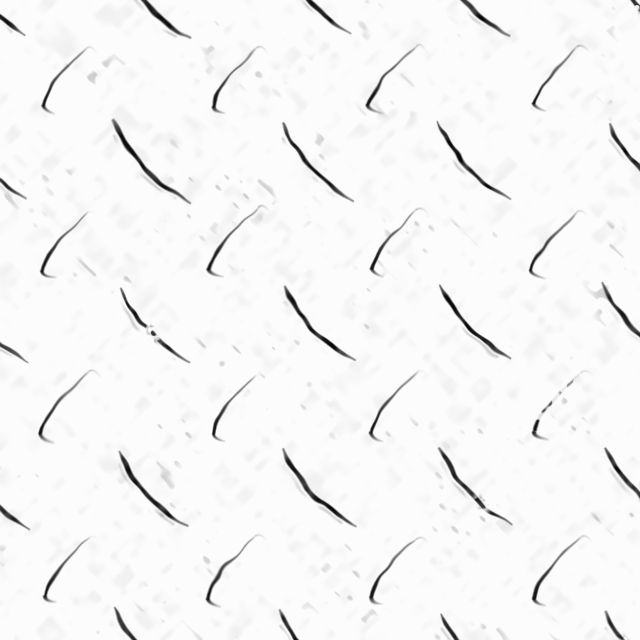
Reproduce this pattern procedurally as a Shadertoy shader.

```glsl
// Brushed ink weave: bold falling strokes alternate with thin rising hooks on a square grid.
// Each mark is a bent curve with tapered width, hashed placement and noisy wear,
// laid over pale paper with faint diagonal streaks.

float hash(vec2 p) {
    return fract(sin(dot(p, vec2(127.1, 311.7))) * 43758.5453);
}

float noise(vec2 p) {
    vec2 i = floor(p), f = fract(p);
    f = f * f * (3.0 - 2.0 * f);
    return mix(mix(hash(i), hash(i + vec2(1, 0)), f.x),
               mix(hash(i + vec2(0, 1)), hash(i + vec2(1, 1)), f.x), f.y);
}

// Quadratic curve: x = distance, y = position along it from 0 to 1
vec2 curve(vec2 p, vec2 a, vec2 b, vec2 c) {
    vec2 best = vec2(9.0, 0.0), start = a;
    for (int i = 1; i <= 10; i++) {
        float t = float(i) / 10.0;
        vec2 end = mix(mix(a, b, t), mix(b, c, t), t);
        vec2 dir = end - start;
        float h = clamp(dot(p - start, dir) / dot(dir, dir), 0.0, 1.0);
        float d = length(p - start - dir * h);
        if (d < best.x) best = vec2(d, t - (1.0 - h) / 10.0);
        start = end;
    }
    return best;
}

// Soft-edged line of the given half width
float line(float d, float halfWidth, float soft) {
    return 1.0 - smoothstep(halfWidth - soft, halfWidth + soft, d);
}

// Hashed shift and scale of one mark, varying by column and by cell
vec2 place(vec2 local, vec2 cell, float seed) {
    vec2 key = cell + seed;
    vec2 shift = vec2((hash(key.xx) - 0.5) * 0.05 + (hash(key) - 0.5) * 0.03,
                      (hash(key + 5.3) - 0.5) * 0.03);
    return (local - shift) / (0.94 + 0.12 * hash(key + 9.1));
}

// Heavy stroke falling to the right
float boldStroke(vec2 p, vec2 grain, float soft) {
    vec2 cell = floor(p);
    vec2 q = place(fract(p) - 0.5, cell, 17.0);
    vec2 s = curve(q, vec2(-0.215, 0.24), vec2(-0.075, -0.07), vec2(0.23, -0.235));
    float taper = smoothstep(-0.04, 0.12, s.y) * smoothstep(1.04, 0.75, s.y);
    float uneven = noise(grain * 13.0);
    float ink = line(s.x, mix(0.005, 0.013, taper) * (0.75 + 0.5 * uneven), soft);
    ink *= mix(0.55, 1.0, taper) * (0.75 + 0.3 * noise(grain * 22.0 + 7.0));

    // Some strokes break up around one worn spot
    float spot = 0.3 + 0.4 * hash(cell + 3.7);
    float worn = step(0.55, hash(cell + 41.0)) * smoothstep(0.14, 0.04, abs(s.y - spot));
    ink *= 1.0 - worn * smoothstep(0.3, 0.65, noise(grain * 34.0));
    float crumbs = worn * smoothstep(0.6, 0.9, noise(grain * 42.0 + 3.0)) * line(s.x, 0.03, 0.02);

    // Pale smear along the lower left side
    float smear = line(curve(q + 0.018, vec2(-0.19, 0.16), vec2(-0.07, -0.06), vec2(0.16, -0.2)).x, 0.007, 0.012);
    return max(ink, max(crumbs * 0.4, smear * 0.22 * smoothstep(0.35, 0.8, noise(grain * 10.0))));
}

// Thin stroke rising to the right, darkest at its hooked foot
float thinHook(vec2 p, vec2 grain, float soft) {
    vec2 cell = floor(p);
    vec2 q = place(fract(p) - 0.5, cell, 59.0);
    vec2 s = curve(q, vec2(0.15, 0.19), vec2(-0.11, -0.04), vec2(-0.135, -0.18));
    float weight = smoothstep(0.0, 0.9, s.y);
    float ink = line(s.x, mix(0.005, 0.0105, weight) * (0.75 + 0.5 * noise(grain * 15.0)), soft);
    ink *= mix(0.5, 0.95, weight) * smoothstep(-0.05, 0.1, s.y);
    float worn = step(0.8, hash(cell + 23.0));
    ink *= 1.0 - worn * 0.85 * smoothstep(0.4, 0.65, noise(grain * 24.0));

    // Foot turning right, and a faint tail leaving the tip
    vec2 foot = curve(q, vec2(-0.135, -0.18), vec2(-0.13, -0.21), vec2(-0.06, -0.225));
    vec2 tail = curve(q, vec2(0.15, 0.19), vec2(0.18, 0.21), vec2(0.22, 0.15));
    float footInk = line(foot.x, mix(0.012, 0.005, foot.y), soft) * mix(0.9, 0.15, foot.y);
    float tailInk = line(tail.x, 0.005, soft) * mix(0.35, 0.0, tail.y) * hash(cell + 31.0);
    return max(ink, max(footInk, tailInk));
}

// Faint diagonal streaks and scattered flecks
float paperTone(vec2 p) {
    vec2 falling = vec2(p.x + p.y, p.x - p.y);
    float streaks = noise(falling * vec2(14.0, 5.0)) * noise(falling * vec2(6.0, 17.0) + 30.0);
    float flecks = smoothstep(0.8, 0.95, noise(falling * vec2(17.0, 9.0) + 70.0));
    flecks *= smoothstep(0.55, 0.85, noise(p * 4.0 + 11.0));
    return 0.99 - 0.045 * smoothstep(0.2, 0.8, streaks) - 0.16 * flecks;
}

void mainImage(out vec4 fragColor, in vec2 fragCoord) {
    // Just under four repeats each way
    vec2 p = fragCoord / iResolution.y * 3.93;
    float soft = max(0.008, 4.0 / iResolution.y);

    // Hand wobble
    vec2 wobble = vec2(noise(p * 11.0), noise(p * 11.0 + 50.0)) - 0.5;
    vec2 w = p + wobble * 0.022;

    float ink = max(boldStroke(w - vec2(0.42, 0.44), p, soft),
                    thinHook(w - vec2(-0.10, -0.05), p, soft));
    fragColor = vec4(vec3(mix(paperTone(p), 0.03, clamp(ink, 0.0, 1.0))), 1.0);
}
```
